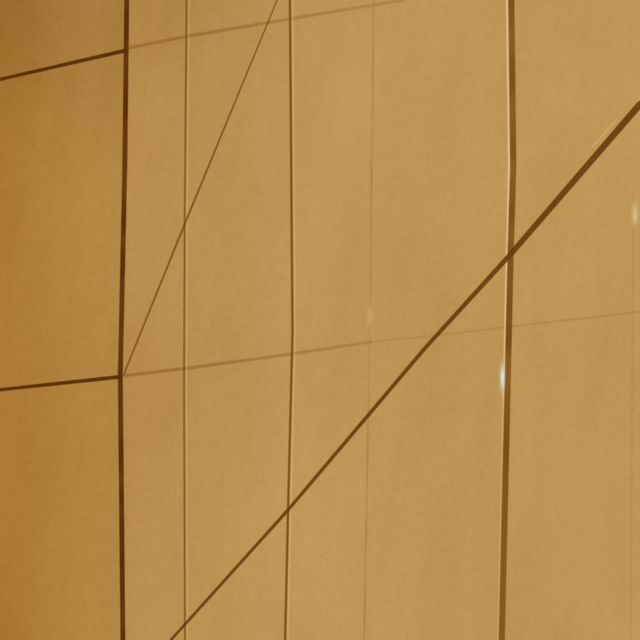
This texture is drawn by a WebGL 2 fragment shader. Its source:

```glsl
#version 300 es
precision highp float;

#define GRAIN 0.018
#define MOTTLE 0.045
#define SEAM_DARK vec3(0.34, 0.17, 0.02)
#define SEAM_BROWN vec3(0.47, 0.28, 0.07)
#define SEAM_FAINT vec3(0.60, 0.41, 0.18)
#define WALL_LIGHT vec3(0.745, 0.585, 0.340)
#define WALL_MID vec3(0.725, 0.550, 0.295)
#define WALL_SHADE vec3(0.670, 0.475, 0.205)
#define GLINT vec3(0.88, 0.78, 0.58)

uniform vec2 u_resolution;
out vec4 fragColor;

float hash(vec2 p) {
    p = fract(p * vec2(0.1031, 0.1137));
    p += dot(p, p.yx + 33.33);
    return fract((p.x + p.y) * p.x * 17.0);
}

float noise(vec2 p) {
    vec2 i = floor(p), f = fract(p);
    f = f * f * (3.0 - 2.0 * f);
    return mix(mix(hash(i), hash(i + vec2(1, 0)), f.x),
               mix(hash(i + vec2(0, 1)), hash(i + vec2(1, 1)), f.x), f.y);
}

float fbm(vec2 p) {
    float sum = 0.0, amp = 0.5;
    for (int i = 0; i < 4; i++) {
        sum += amp * noise(p);
        p = p * 2.03 + 17.3;
        amp *= 0.5;
    }
    return sum;
}

// Coverage of a segment whose full width runs from wa to wb
float stroke(vec2 p, vec2 a, vec2 b, float wa, float wb) {
    vec2 d = b - a;
    float t = clamp(dot(p - a, d) / dot(d, d), 0.0, 1.0);
    float soft = 0.0008 + 0.5 / u_resolution.y;
    float halfWidth = 0.5 * mix(wa, wb, t);
    return 1.0 - smoothstep(halfWidth - soft, halfWidth + soft, length(p - a - d * t));
}

// Three joined segments of constant width
float bent(vec2 p, vec2 a, vec2 b, vec2 c, vec2 d, float w) {
    return max(stroke(p, a, b, w, w), max(stroke(p, b, c, w, w), stroke(p, c, d, w, w)));
}

float spot(vec2 p, vec2 center, vec2 radius) {
    vec2 q = (p - center) / radius;
    return exp(-dot(q, q));
}

void main() {
    vec2 p = gl_FragCoord.xy / u_resolution;

    // Wall panels
    float corner = mix(0.188, 0.197, smoothstep(0.35, 0.9, p.y));
    vec3 left = mix(WALL_SHADE, WALL_MID, 0.65 * smoothstep(0.0, 0.17, p.x));
    left -= vec3(0.055, 0.055, 0.035) * smoothstep(0.7, 1.05, p.y);
    vec3 right = mix(WALL_MID, WALL_LIGHT, smoothstep(0.2, 0.5, p.x));
    right -= 0.035 * smoothstep(0.75, 1.05, p.y) * (1.0 - smoothstep(0.2, 0.7, p.x));
    vec3 col = mix(left, right, smoothstep(corner - 0.002, corner + 0.002, p.x));

    // Plaster mottling, soft vertical streaks and grain
    col += MOTTLE * (fbm(p * vec2(7.0, 5.0)) - 0.47) * vec3(0.8, 1.0, 1.1);
    col += 0.6 * MOTTLE * (fbm(vec2(p.x * 32.0 - p.y * 4.0, p.y * 6.0)) - 0.47);
    col += GRAIN * (noise(p * 190.0) - 0.5);

    // Faint horizontal joints, fading to the right
    float joint = bent(p, vec2(0.20, 0.925), vec2(0.292, 0.943), vec2(0.45, 0.970), vec2(0.63, 1.0), 0.005);
    joint = max(joint, bent(p, vec2(0.195, 0.413), vec2(0.292, 0.4245), vec2(0.456, 0.447), vec2(0.58, 0.466), 0.005));
    col = mix(col, SEAM_FAINT, joint * mix(0.75, 0.38, smoothstep(0.25, 0.6, p.x)));
    float farJoint = bent(p, vec2(0.58, 0.466), vec2(0.664, 0.474), vec2(0.81, 0.491), vec2(1.0, 0.513), 0.003);
    col = mix(col, SEAM_FAINT, 0.28 * farJoint);

    // Nearly hidden vertical joints
    float ghost = bent(p, vec2(0.584, 1.0), vec2(0.582, 0.85), vec2(0.578, 0.49), vec2(0.569, 0.0), 0.003);
    col = mix(col, SEAM_FAINT, ghost * (0.15 + 0.3 * noise(vec2(3.0, p.y * 18.0))));
    col = mix(col, SEAM_FAINT, 0.15 * stroke(p, vec2(0.99, 0.7), vec2(0.985, 0.0), 0.003, 0.003));

    // Thin vertical joints, each with a pale lip
    vec2 lip = vec2(0.0038, 0.0);
    for (int i = 0; i < 2; i++) {
        vec2 q = p - lip * float(1 - i);
        float thin = bent(q, vec2(0.2915, 1.0), vec2(0.2885, 0.65), vec2(0.2875, 0.4), vec2(0.289, 0.0), 0.0028);
        float middle = bent(q, vec2(0.453, 1.0), vec2(0.457, 0.48), vec2(0.4505, 0.22), vec2(0.4455, 0.0), 0.0036);
        col = mix(col, i == 0 ? GLINT : SEAM_BROWN, max(thin * 0.85, middle) * (i == 0 ? 0.28 : 0.88));
    }

    // Left panel joints and dark corner
    float ledge = max(stroke(p, vec2(0.0, 0.876), vec2(0.196, 0.921), 0.005, 0.006),
                      stroke(p, vec2(0.0, 0.391), vec2(0.186, 0.411), 0.005, 0.006));
    col = mix(col, SEAM_DARK, 0.92 * ledge);
    float edge = bent(p, vec2(0.198, 1.0), vec2(0.195, 0.74), vec2(0.188, 0.414), vec2(0.192, 0.0), 0.0075);
    col = mix(col, SEAM_DARK, edge * (0.82 + 0.16 * noise(vec2(1.0, p.y * 40.0))));

    // Wide right joint with a bright edge on its left
    vec2 q = p + vec2(0.0055, 0.0);
    float rim = bent(q, vec2(0.798, 1.0), vec2(0.801, 0.74), vec2(0.798, 0.61), vec2(0.784, 0.0), 0.004);
    col = mix(col, GLINT, rim * mix(0.25, 0.8, smoothstep(0.25, 0.5, p.y)));
    float post = bent(p, vec2(0.799, 1.0), vec2(0.802, 0.74), vec2(0.798, 0.61), vec2(0.784, 0.0), 0.0095);
    col = mix(col, SEAM_BROWN, post * (0.72 + 0.22 * noise(vec2(5.0, p.y * 30.0))));

    // Diagonal joints
    float thinSlope = max(stroke(p, vec2(0.433, 1.0), vec2(0.289, 0.651), 0.0018, 0.003),
                          stroke(p, vec2(0.289, 0.651), vec2(0.193, 0.414), 0.003, 0.0024));
    col = mix(col, SEAM_BROWN, 0.85 * thinSlope);
    float slope = max(stroke(p, vec2(1.0, 0.837), vec2(0.798, 0.603), 0.0105, 0.0085),
                      stroke(p, vec2(0.798, 0.603), vec2(0.664, 0.456), 0.0075, 0.006));
    slope = max(slope, stroke(p, vec2(0.664, 0.456), vec2(0.449, 0.202), 0.006, 0.005));
    slope = max(slope, stroke(p, vec2(0.449, 0.202), vec2(0.267, 0.0), 0.005, 0.004));
    col = mix(col, mix(SEAM_DARK, SEAM_BROWN, 0.5), 0.9 * slope);

    // Reflections
    col = mix(col, GLINT, 0.5 * stroke(p, vec2(0.963, 0.813), vec2(0.925, 0.770), 0.001, 0.002));
    col = mix(col, vec3(0.86, 0.91, 0.92), 0.95 * spot(p, vec2(0.785, 0.410), vec2(0.0035, 0.018)));
    col = mix(col, GLINT, 0.75 * spot(p, vec2(0.992, 0.665), vec2(0.005, 0.016)));
    col = mix(col, GLINT, 0.35 * spot(p, vec2(0.578, 0.506), vec2(0.004, 0.018)));

    fragColor = vec4(clamp(col, 0.0, 1.0), 1.0);
}
```
